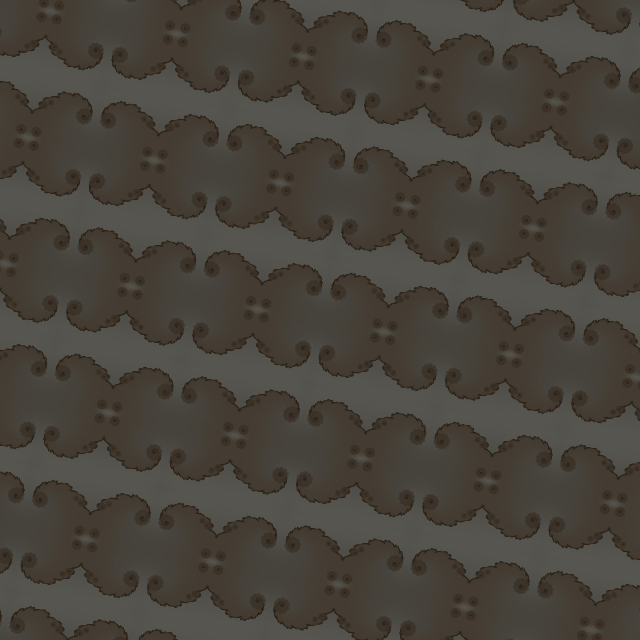
Give the GLSL for this pattern, as a WebGL 2 fragment shader.

```glsl
#version 300 es
precision highp float;
// A tilted square lattice of curled, scalloped fractal bodies in dim brown and grey.
// Each cell is folded into one quadrant; a bumpy logarithmic spiral bounds the body,
// and the angle travelled around that spiral sets the tone.

uniform vec2 u_resolution;
out vec4 fragColor;

const float TAU = 6.2831853;
const float PITCH = 0.2005;
const float GROWTH = 0.71;

// Dark scalloped disc with a winding core: x = disc cover, y = core cover.
vec2 spiralEye(vec2 p, vec2 center, float radius, float soft) {
  vec2 d = p - center;
  float angle = atan(d.y, d.x);
  float l = length(d) / radius + 1e-4;
  float rim = 0.92 + 0.12 * abs(sin(angle * 5.0));
  float blur = soft / radius;
  float disc = 1.0 - smoothstep(rim - 0.12 - blur, rim + blur, l);
  float arm = smoothstep(-0.1, 0.9, sin(angle - 3.5 * log(l)));
  float core = 1.0 - smoothstep(0.12, 0.32, l);
  float rimLine = 1.0 - smoothstep(0.04, 0.1 + blur, abs(l - rim));
  float winding = arm * (1.0 - smoothstep(0.3, 0.8, l));
  return vec2(disc, max(max(core, 0.7 * winding), 0.35 * rimLine));
}

void main() {
  vec2 uv = gl_FragCoord.xy / u_resolution.y;
  float soft = 1.0 / (u_resolution.y * PITCH);

  // Tilted lattice, mirrored about both axes of every cell
  vec2 q = uv - vec2(0.4023, 0.5169);
  q = mat2(0.9842, 0.177, -0.177, 0.9842) * q / PITCH;
  vec2 p = abs(fract(q + 0.5) - 0.5);

  // Scalloped logarithmic spiral around the large curl
  vec2 curl = vec2(0.405, 0.24);
  vec2 d = p - curl;
  float r = length(d) + 1e-4;
  float theta = atan(d.y, d.x);
  float bumps = 0.10 * abs(sin(theta * 7.0)) + 0.04 * abs(sin(theta * 21.0 + 0.6)) - 0.08;
  float offset = log(r / 0.071) - GROWTH * (theta - 0.785) - bumps;
  float sweep = mod(-offset / GROWTH, TAU);
  float edge = r * GROWTH * min(sweep, TAU - sweep) / sqrt(1.0 + GROWTH * GROWTH);

  // Tone rises from the body, through the gap between curls, to the open band
  float turn = sweep / TAU;
  if (turn > 0.5) turn *= smoothstep(0.0, 1.5 * soft, edge);
  vec3 brown = vec3(0.268, 0.236, 0.196);
  vec3 greyBrown = vec3(0.275, 0.262, 0.235);
  vec3 paleGrey = vec3(0.337, 0.335, 0.315);
  vec3 color = mix(brown, greyBrown, smoothstep(0.05, 0.4, turn));
  float open = smoothstep(0.38, 0.92, turn) * mix(0.5, 1.0, smoothstep(0.18, 0.47, p.y));
  color = mix(color, paleGrey, open);

  // Pale slit in the middle of the body
  vec2 slit = p / vec2(0.065, 0.03);
  color = mix(color, paleGrey, 0.9 * exp(-dot(slit, slit)));

  // Fine dark outline, with beads in the notches between scallops
  vec3 umber = vec3(0.23, 0.19, 0.15);
  vec3 ink = vec3(0.15, 0.115, 0.08);
  float outer = smoothstep(0.045, 0.065, r);
  float line = 1.0 - smoothstep(0.002, 0.004 + soft, edge);
  float broken = 0.5 + 0.3 * sin(theta * 42.0);
  color = mix(color, umber, 0.6 * outer * exp(-edge * 70.0) * step(turn, 0.5));
  color = mix(color, ink, line * broken * outer);
  float notch = (fract(theta * 14.0 / TAU + 0.5) - 0.5) * TAU / 14.0;
  float inward = GROWTH * min(sweep, TAU - sweep) * (turn < 0.5 ? 1.0 : -1.0);
  float bead = r * length(vec2(notch, inward - 0.035));
  color = mix(color, ink, 0.7 * outer * (1.0 - smoothstep(0.004, 0.008 + soft, bead)));

  // One large curl and its smaller echoes: position and radius
  vec3 eyes[4] = vec3[4](vec3(curl, 0.056), vec3(0.06, 0.055, 0.034),
                         vec3(0.085, 0.27, 0.022), vec3(0.13, 0.3, 0.018));
  for (int i = 0; i < 4; i++) {
    vec2 cover = spiralEye(p, eyes[i].xy, eyes[i].z, soft);
    color = mix(color, umber, 0.85 * cover.x);
    color = mix(color, ink, 0.75 * cover.y);
  }

  // Tiny specks on the short axis
  float speck = length(p - vec2(0.0, 0.2));
  color = mix(color, ink, 0.7 * (1.0 - smoothstep(0.004, 0.009 + soft, speck)));

  fragColor = vec4(color, 1.0);
}
```
